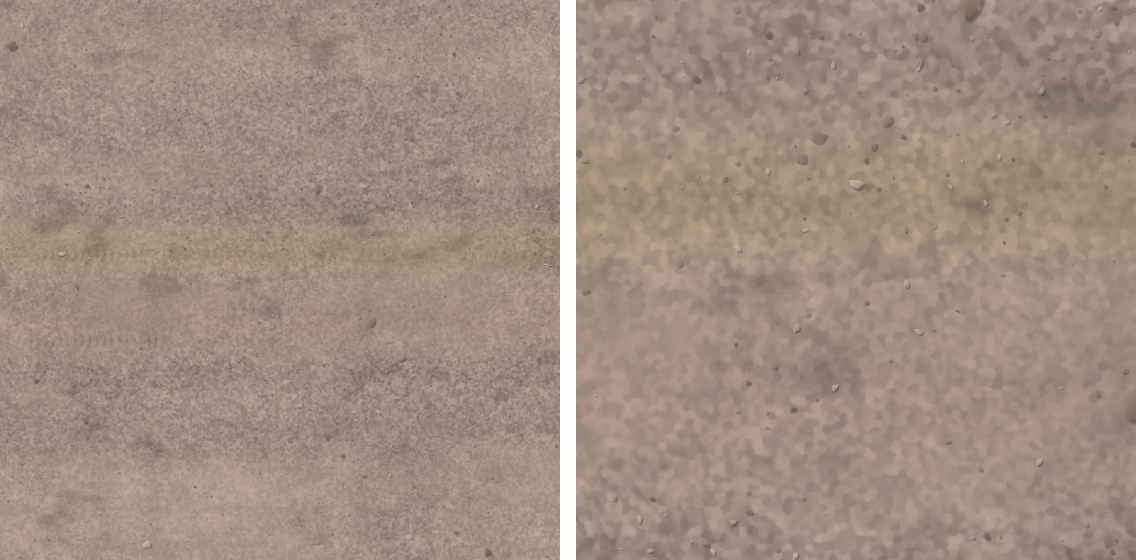
Left, the full canvas; right, a detail of the centre.
Reproduce this texture procedurally as a Shadertoy shader.

```glsl
#define TAN_DUST vec3(0.670, 0.590, 0.535)
#define GREY_GRIT vec3(0.592, 0.515, 0.482)
#define OLIVE_SOIL vec3(0.625, 0.550, 0.448)
#define ROSY_CLAY vec3(0.628, 0.535, 0.492)
#define PALE_STONE vec3(0.770, 0.715, 0.660)
#define DARK_STONE vec3(0.470, 0.375, 0.330)
#define STRAW vec3(0.760, 0.670, 0.500)
#define GRAIN_CELLS 230.0
#define GRAIN_CONTRAST 0.25
#define TREAD_COUNT 76.0
#define TAU 6.2831853

vec3 hash3(vec2 p) {
    vec3 q = fract(p.xyx * vec3(0.1031, 0.1030, 0.0973));
    q += dot(q, q.yxz + 33.33);
    return fract((q.xxy + q.yzz) * q.zyx);
}

float valueNoise(vec2 p) {
    vec2 id = floor(p), f = fract(p);
    f = f * f * (3.0 - 2.0 * f);
    float low = mix(hash3(id).x, hash3(id + vec2(1, 0)).x, f.x);
    float high = mix(hash3(id + vec2(0, 1)).x, hash3(id + 1.0).x, f.x);
    return mix(low, high, f.y);
}

// Layered noise, centred on zero
float fbm(vec2 p) {
    float sum = 0.0, amp = 0.5;
    for (int i = 0; i < 5; i++) {
        sum += amp * (valueNoise(p) - 0.5);
        p = p * 2.03 + 17.3;
        amp *= 0.55;
    }
    return sum;
}

// Soft cellular grains: each cell blends its own random tone
float grains(vec2 p) {
    vec2 id = floor(p);
    float sum = 0.0, total = 0.0;
    for (int j = -1; j <= 1; j++)
    for (int i = -1; i <= 1; i++) {
        vec2 cell = id + vec2(i, j);
        vec3 h = hash3(cell + 5.0);
        vec2 d = p - cell - h.xy;
        float w = exp(-7.0 * dot(d, d));
        sum += w * (h.z - 0.5);
        total += w;
    }
    return sum / total;
}

float band(float y, float centre, float width) {
    float d = (y - centre) / width;
    return exp(-d * d);
}

// Scattered lumpy ellipses, lit from the upper left
void addStones(inout vec3 col, vec2 uv, float cells, float density, float size,
               float stretch, vec3 dark, vec3 pale) {
    vec2 p = uv * cells, id = floor(p);
    float soft = 0.7 * cells / iResolution.y + 0.02;
    for (int j = -1; j <= 1; j++)
    for (int i = -1; i <= 1; i++) {
        vec2 cell = id + vec2(i, j);
        vec3 h = hash3(cell + cells), k = hash3(cell + cells + 71.0);
        if (h.z > density) continue;
        vec2 offset = p - cell - 0.2 - 0.6 * h.xy;
        float a = k.x * TAU, radius = size * (0.35 + 0.65 * k.z * k.z);
        mat2 turn = mat2(cos(a), -sin(a), sin(a), cos(a));
        vec2 shape = vec2(1.0, stretch * (1.0 + 0.6 * k.y));
        vec2 d = turn * offset * shape;
        vec2 s = turn * (offset - radius * vec2(0.4, -0.45) / stretch) * shape;
        float angle = atan(d.y, d.x);
        float edge = radius * (1.0 + 0.13 * sin(3.0 * angle + h.x * TAU)
                                   + 0.08 * sin(5.0 * angle + h.y * TAU));
        float shadow = 1.0 - smoothstep(edge - soft, edge + soft, length(s));
        float body = 1.0 - smoothstep(edge - soft, edge + soft, length(d));
        float light = dot(offset, vec2(-0.6, 0.8)) / radius;
        vec3 tone = mix(dark, pale, k.y) * (1.0 + 0.10 * light);
        col *= 1.0 - 0.24 * shadow;
        col = mix(col, tone, 0.8 * body);
    }
}

// Rows of curved tyre marks, broken up by noise
float treadMarks(vec2 uv, float row) {
    float y = (uv.y - row) / 0.011;
    float ticks = sin(TAU * (uv.x * TREAD_COUNT + 0.25 * y * y));
    float worn = smoothstep(-0.05, 0.18, fbm(uv * vec2(6.0, 18.0) + row * 40.0));
    return smoothstep(0.1, 0.9, ticks) * exp(-y * y) * worn;
}

void mainImage(out vec4 fragColor, in vec2 fragCoord) {
    vec2 uv = fragCoord / iResolution.xy;
    float y = uv.y + 0.05 * fbm(uv * vec2(3.0, 5.0));
    float patches = fbm(uv * vec2(4.0, 9.0) + 3.0);
    float streaks = fbm(uv * vec2(3.0, 46.0) + 9.0);
    float mottle = fbm(uv * 26.0);

    // Bands of loose gravel between packed wheel tracks
    float gravel = 0.30 + 0.45 * band(y, 0.78, 0.085) + 0.50 * band(y, 0.635, 0.03)
                 + 0.50 * band(y, 0.335, 0.03) + 0.40 * band(y, 0.24, 0.06)
                 + 0.35 * band(y, 0.98, 0.04);
    gravel -= 0.40 * band(y, 0.10, 0.11) * smoothstep(0.56, 0.42, uv.x);
    gravel = clamp(gravel + 1.1 * patches + 0.6 * streaks, 0.0, 1.0);
    vec3 col = mix(TAN_DUST, GREY_GRIT, gravel);
    col = mix(col, OLIVE_SOIL, 0.65 * band(y, 0.555, 0.045));
    col = mix(col, ROSY_CLAY, 0.6 * band(y, 0.43, 0.055));
    col *= 1.0 + 0.14 * streaks + 0.15 * mottle;

    // Dark damp stains and tyre marks
    float stain = smoothstep(0.12, 0.32, fbm(uv * vec2(11.0, 20.0) + 31.0));
    col *= 1.0 - 0.13 * stain;
    float treads = treadMarks(uv, 0.39) + treadMarks(uv, 0.355) + treadMarks(uv, 0.545);
    col *= 1.0 - 0.10 * treads;

    // Fine grit, coarser where the gravel is loose
    float grit = grains(uv * GRAIN_CELLS) + 0.5 * grains(uv * GRAIN_CELLS * 0.5);
    col *= 1.0 + GRAIN_CONTRAST * (0.45 + 0.65 * gravel) * grit;

    // Stones from crumbs to clods, then bits of straw
    float loose = gravel * gravel + 0.5 * band(y, 0.96, 0.07) + 0.35 * band(y, 0.57, 0.06);
    addStones(col, uv, 120.0, 0.03 + 0.20 * loose, 0.30, 1.1, DARK_STONE, PALE_STONE);
    addStones(col, uv, 55.0, 0.012 + 0.07 * loose, 0.26, 1.1, DARK_STONE, PALE_STONE);
    addStones(col, uv, 20.0, 0.035, 0.19, 1.2, DARK_STONE, TAN_DUST);
    addStones(col, uv, 14.0, 0.035, 0.14, 1.3, PALE_STONE, PALE_STONE);
    addStones(col, uv, 16.0, 0.03, 0.22, 6.0, STRAW, STRAW);
    fragColor = vec4(clamp(col, 0.0, 1.0), 1.0);
}
```
